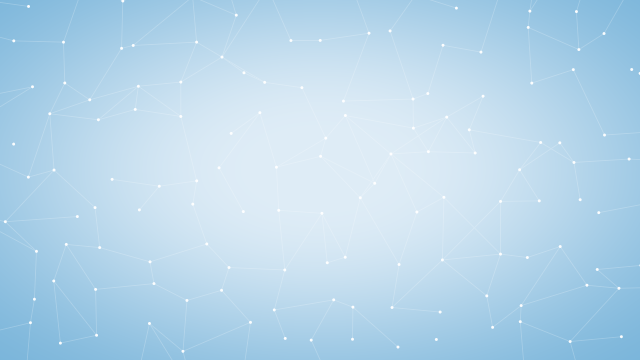
Give the GLSL for this background, as a WebGL 2 fragment shader.

```glsl
#version 300 es
precision highp float;
// Pale blue oval glow overlaid with a fine white network of dots and links.

uniform vec2 u_resolution;
out vec4 outColor;

vec2 hash2(vec2 p) {
    vec3 q = fract(p.xyx * vec3(0.1031, 0.1030, 0.0973));
    q += dot(q, q.yzx + 33.33);
    return fract((q.xx + q.yz) * q.zy);
}

// One jittered network node per grid cell
vec2 nodeAt(vec2 cell) {
    return cell + 0.08 + 0.84 * hash2(cell + 17.0);
}

float segmentDistance(vec2 p, vec2 a, vec2 b) {
    vec2 ab = b - a;
    float t = clamp(dot(p - a, ab) / dot(ab, ab), 0.0, 1.0);
    return length(p - a - ab * t);
}

// Antialiased coverage of a shape with the given half width
float coverage(float dist, float halfWidth, float pixel) {
    return clamp((halfWidth - dist) / pixel + 0.5, 0.0, 1.0);
}

void main() {
    vec2 uv = gl_FragCoord.xy / u_resolution;

    // Oval glow, brightest just above the middle
    float oval = length((uv - vec2(0.5, 0.53)) * 2.0);
    vec3 color = mix(vec3(0.87, 0.925, 0.965), vec3(0.47, 0.705, 0.853),
                     smoothstep(0.2, 1.6, oval));

    // Network grid, measured in cells
    float cells = 8.5;
    vec2 p = gl_FragCoord.xy / u_resolution.y * cells;
    float pixel = cells / u_resolution.y;
    vec2 home = floor(p);
    vec2 steps[4] = vec2[4](vec2(1, 0), vec2(0, 1), vec2(1, 1), vec2(1, -1));

    float dots = 0.0;
    float links = 0.0;
    for (int y = -1; y <= 1; y++) {
        for (int x = -1; x <= 1; x++) {
            vec2 cell = home + vec2(x, y);
            vec2 node = nodeAt(cell);
            dots = max(dots, coverage(length(p - node), 0.034, pixel));

            // Random links to the neighbours, diagonals less often
            for (int i = 0; i < 4; i++) {
                float chance = i < 2 ? 0.52 : 0.2;
                if (hash2(cell + 61.0 + 23.0 * float(i)).x < chance) {
                    float dist = segmentDistance(p, node, nodeAt(cell + steps[i]));
                    links = max(links, coverage(dist, 0.009, pixel));
                }
            }
        }
    }

    color = mix(color, vec3(1.0), 0.22 * links);
    color = mix(color, vec3(1.0), 0.95 * dots);
    outColor = vec4(color, 1.0);
}
```
